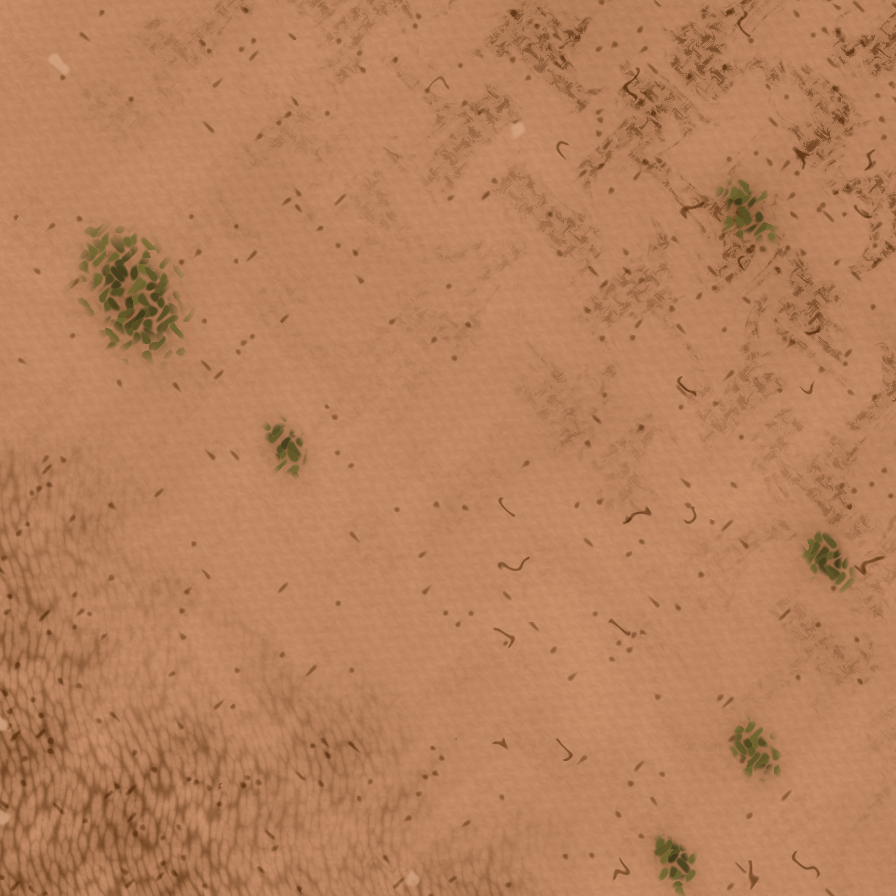
Write a WebGL 1 fragment shader that draws this texture.

```glsl
precision highp float;
// Dry sandy ground seen from above: smooth sand, strawy fibres at lower left,
// crumbs and twigs at upper right, and a few green tufts on a loose spiral.
// Layered sines shape the patches; cellular noise makes fibres, specks, leaves.
uniform vec2 u_resolution;

const vec3 PALE_SAND = vec3(0.775, 0.552, 0.402);
const vec3 DARK_SOIL = vec3(0.45, 0.27, 0.135);
const vec3 PEBBLE = vec3(0.83, 0.64, 0.50);
const vec3 LEAF_DARK = vec3(0.22, 0.21, 0.08);
const vec3 LEAF_LIGHT = vec3(0.44, 0.41, 0.18);

float hash(vec2 p) {
  return fract(sin(dot(p, vec2(127.1, 311.7))) * 43758.5);
}

vec2 hash2(vec2 p) {
  return vec2(hash(p), hash(p + 17.3));
}

vec2 rotate(vec2 p, float angle) {
  float c = cos(angle), s = sin(angle);
  return vec2(c * p.x - s * p.y, s * p.x + c * p.y);
}

// Layered, warped sines, about -1 to 1; roughness weights the finer layers.
float waves(vec2 p, float roughness) {
  float sum = 0.0, amplitude = 0.6;
  for (int i = 0; i < 5; i++) {
    p += 0.7 * sin(p.yx * 1.3 + 0.9);
    sum += amplitude * sin(p.x) * cos(p.y);
    p = rotate(p, 1.1) * 1.9 + 2.7;
    amplitude *= roughness;
  }
  return sum;
}

// Cellular noise: x is the distance to the nearest point, y its random value.
vec2 cells(vec2 p) {
  vec2 base = floor(p), nearest = vec2(9.0, 0.0);
  for (int y = -1; y <= 1; y++) {
    for (int x = -1; x <= 1; x++) {
      vec2 id = base + vec2(float(x), float(y));
      float d = length(id + hash2(id) - p);
      if (d < nearest.x) nearest = vec2(d, hash(id + 5.9));
    }
  }
  return nearest;
}

// Dots of the given radius in a share of the cells.
float dots(vec2 p, float radius, float blur, float share) {
  vec2 c = cells(p);
  return (1.0 - smoothstep(radius - blur, radius + blur, c.x)) * step(c.y, share);
}

// One bent twig in a share of the grid cells.
float twigs(vec2 p, float share) {
  vec2 id = floor(p);
  vec2 q = fract(p) - 0.5 - 0.3 * (hash2(id) - 0.5);
  q = rotate(q, 6.28 * hash(id + 3.1));
  q.y += 0.06 * sin(q.x * 15.0 + 6.0 * hash(id));
  float halfLength = mix(0.08, 0.25, hash(id + 8.4));
  float d = length(vec2(max(abs(q.x) - halfLength, 0.0), q.y));
  return (1.0 - smoothstep(0.01, 0.05, d)) * step(hash(id + 1.7), share);
}

// Soft slanted oval that a tuft fills.
float tuft(vec2 p, vec2 center, float size) {
  vec2 d = rotate(p - center, -0.55) / (size * vec2(0.75, 1.2));
  return exp(-dot(d, d));
}

float allTufts(vec2 p) {
  float cover = tuft(p, vec2(0.32, 0.5), 0.027);
  for (int i = 0; i < 5; i++) {
    float n = float(i);
    float angle = 2.64 - 4.2 * (1.0 - exp(-0.56 * n));
    float radius = 0.42 + 0.04 * cos(1.5 * n);
    vec2 center = vec2(0.55, 0.45) + radius * vec2(cos(angle), sin(angle));
    cover = max(cover, tuft(p, center, 0.027 + 0.034 * exp(-2.0 * n)));
  }
  return cover;
}

void main() {
  vec2 p = gl_FragCoord.xy / u_resolution;
  float patches = waves(p * 13.0, 0.6);

  // Regions
  float straw = smoothstep(-0.12, 0.32, 0.5 - 0.85 * p.x - p.y + 0.12 * patches);
  float crumbly = smoothstep(0.72, 1.45, 0.75 * p.x + 0.8 * p.y + 0.12 * patches);

  // Sand, from pale (0) to dark (1)
  vec2 ripple = rotate(p, 0.5) * vec2(260.0, 420.0);
  float tone = 0.07 + 0.07 * patches + 0.08 * waves(ripple, 0.5);

  // Straw fibres
  vec2 strand = rotate(p, -0.12) + 0.006 * sin(p.yx * vec2(34.0, 41.0));
  float gaps = smoothstep(0.2, 0.9, cells(strand * vec2(135.0, 50.0)).x);
  tone += straw * (0.12 + 0.6 * gaps + 0.2 * waves(p * 38.0, 0.6));

  // Crumbs, specks and twigs
  float clumps = smoothstep(-0.05, 0.55, waves(p * 32.0 + 4.0, 0.65));
  float crumbs = smoothstep(-0.2, 0.6, waves(p * 210.0, 0.7));
  tone += (0.12 + crumbly) * clumps * (0.12 + 0.55 * crumbs);
  tone += 0.08 * crumbly;
  vec2 wobble = p + 0.004 * sin(p.yx * 190.0);
  tone += 0.6 * dots(wobble * 62.0, 0.2, 0.12, 0.05 + 0.14 * max(crumbly, straw));
  float twigArea = smoothstep(0.3, 0.6, p.x) * (1.0 - straw);
  tone += 0.75 * twigArea * twigs(wobble * 15.0, 0.22);

  // Tufts with shaded ground
  float cover = allTufts(p);
  vec2 leaf = cells(rotate(wobble, 0.5) * vec2(105.0, 75.0));
  float leaves = smoothstep(0.3, 0.6, cover + 0.5 * (leaf.y - 0.5));
  leaves *= 1.0 - smoothstep(0.35, 0.7, leaf.x);
  tone += 0.4 * cover;

  vec3 color = mix(PALE_SAND, DARK_SOIL, clamp(tone, -0.12, 1.15));
  color = mix(color, PEBBLE, 0.8 * dots(wobble * 7.0, 0.06, 0.02, 0.12));
  color = mix(color, mix(LEAF_DARK, LEAF_LIGHT, leaf.y), 0.9 * leaves);
  gl_FragColor = vec4(color, 1.0);
}
```
